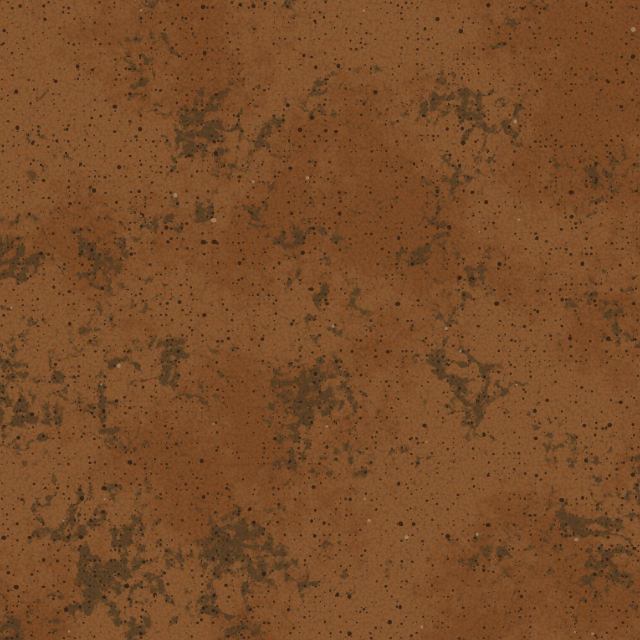
This texture is drawn by a WebGL 2 fragment shader. Its source:

```glsl
#version 300 es
precision highp float;
// Brown composite stone: a mottled, finely grained ground crossed by ragged dark veins.
// Veins follow the borders of warped cellular noise, broken up by layered sines;
// pores and mineral flecks are round dots scattered on jittered grids.

uniform vec2 u_resolution;
out vec4 fragColor;

const vec3 GROUND_LIGHT = vec3(0.515, 0.332, 0.182);
const vec3 GROUND_DEEP  = vec3(0.470, 0.280, 0.140);
const vec3 VEIN_COLOR   = vec3(0.315, 0.230, 0.135);
const vec3 PORE_COLOR   = vec3(0.190, 0.120, 0.070);
const vec3 RUST_COLOR   = vec3(0.580, 0.270, 0.090);
const vec3 PALE_COLOR   = vec3(0.660, 0.560, 0.450);

const float CLOUD_SCALE  = 4.0;
const float GRAIN_SCALE  = 190.0;
const float GRAIN_AMOUNT = 0.16;
const float VEIN_SCALE   = 6.5;
const float VEINLET_SCALE = 14.0;
const float VEIN_FALLOFF = 3.2;
const float VEIN_OPACITY = 0.85;
const float WARP_AMOUNT  = 0.045;
const float RAGGEDNESS   = 0.75;

const mat2 TURN = mat2(0.80, 0.60, -0.60, 0.80);

vec2 hash2(vec2 p) {
    vec3 q = fract(p.xyx * vec3(0.1031, 0.1030, 0.0973));
    q += dot(q, q.yzx + 33.33);
    return fract((q.xx + q.yz) * q.zy);
}

// Rotated, mutually bent sine octaves, roughly -0.7 to 0.7.
float layeredSines(vec2 p, int octaves) {
    float sum = 0.0;
    float amplitude = 0.5;
    for (int i = 0; i < octaves; i++) {
        p = TURN * p * 1.9 + 1.7;
        vec2 bent = p + 1.3 * sin(p.yx * 0.77 + vec2(0.4, 2.1));
        sum += amplitude * sin(bent.x) * cos(bent.y);
        amplitude *= 0.62;
    }
    return sum;
}

// Distances to the nearest and second nearest cell centre.
vec2 cellular(vec2 p) {
    vec2 cell = floor(p);
    vec2 nearest = vec2(8.0);
    for (int y = -1; y <= 1; y++) {
        for (int x = -1; x <= 1; x++) {
            vec2 id = cell + vec2(x, y);
            float d = length(id + hash2(id) - p);
            nearest = d < nearest.x ? vec2(d, nearest.x) : vec2(nearest.x, min(nearest.y, d));
        }
    }
    return nearest;
}

float cellBorder(vec2 p) {
    vec2 d = cellular(p);
    return d.y - d.x;
}

// Coverage by scattered dots; radii are in grid cells.
float dots(vec2 uv, float scale, float share, float minRadius, float maxRadius, float seed) {
    vec2 p = uv * scale;
    vec2 id = floor(p) + seed;
    vec2 place = hash2(id);
    vec2 kind = hash2(id + 57.0);
    vec2 offset = fract(p) - mix(vec2(0.3), vec2(0.7), place);
    offset.x *= mix(0.8, 1.25, place.y);
    float radius = mix(minRadius, maxRadius, kind.y * kind.y);
    float soft = 0.7 * scale / u_resolution.y;
    return step(kind.x, share) * (1.0 - smoothstep(radius - soft, radius + soft, length(offset)));
}

float veinStain(vec2 uv) {
    vec2 warp = vec2(layeredSines(uv * 10.0, 5), layeredSines(uv * 10.0 + 9.3, 5));
    vec2 p = uv + WARP_AMOUNT * warp;
    float presence = 0.22 + 0.95 * layeredSines(uv * 7.0 + 4.6, 3);
    float ragged = RAGGEDNESS * layeredSines(uv * 75.0, 5);
    float vein = presence - VEIN_FALLOFF * cellBorder(p * VEIN_SCALE + 3.0);
    float veinlet = presence - 0.12 - VEIN_FALLOFF * 0.8 * cellBorder(p * VEINLET_SCALE + 21.0);
    return smoothstep(0.05, 0.65, max(vein, veinlet) + ragged);
}

void main() {
    vec2 uv = gl_FragCoord.xy / u_resolution.y;

    // Mottled ground
    float cloud = layeredSines(uv * CLOUD_SCALE + 2.0, 4) + 0.35 * layeredSines(uv * 60.0, 3);
    vec3 color = mix(GROUND_LIGHT, GROUND_DEEP, smoothstep(-0.2, 0.6, cloud));

    // Veins
    float stain = veinStain(uv);
    color = mix(color, VEIN_COLOR, VEIN_OPACITY * stain);

    // Fine grain
    color *= 1.0 + GRAIN_AMOUNT * (0.45 - cellular(uv * GRAIN_SCALE).x);

    // Flecks and pores, the pores crowding along the veins
    color = mix(color, RUST_COLOR, 0.6 * dots(uv, 105.0, 0.22, 0.10, 0.24, 11.0));
    color = mix(color, PORE_COLOR, 0.75 * dots(uv, 125.0, 0.24 + 0.25 * stain, 0.10, 0.28, 5.0));
    color = mix(color, PORE_COLOR, 0.85 * dots(uv, 52.0, 0.14 + 0.20 * stain, 0.09, 0.19, 31.0));
    color = mix(color, PALE_COLOR, 0.7 * dots(uv, 34.0, 0.025, 0.05, 0.14, 73.0));

    fragColor = vec4(color, 1.0);
}
```
